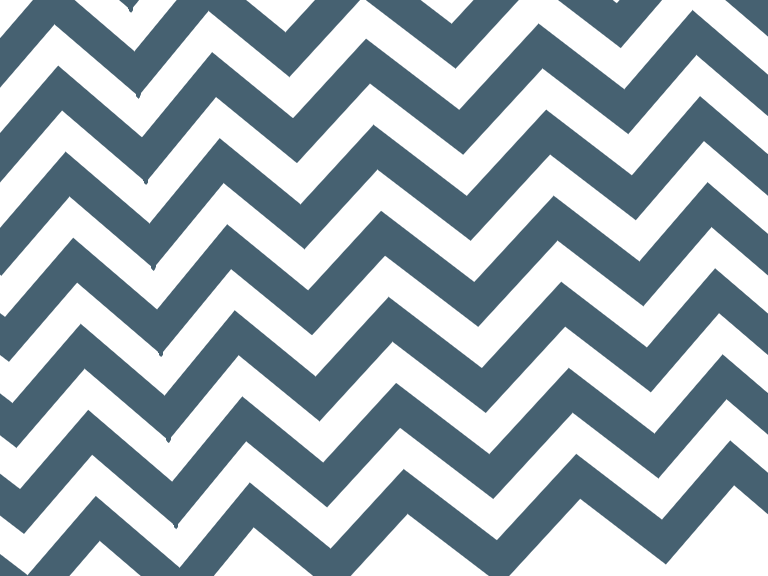
A WebGL 2 fragment shader for this pattern:

```glsl
#version 300 es
precision highp float;
// Tilted slate-blue chevron stripes on white, with uneven mirrored zigzags.

uniform vec2 u_resolution;
out vec4 fragColor;

// Linear rise from 0 at a to 1 at b, flat outside
float ramp(float a, float b, float x) {
    return clamp((x - a) / (b - a), 0.0, 1.0);
}

// Top edge of a stripe over one mirrored half: valley, peak, valley, peak, valley
float zigzag(float x) {
    return 0.259
         - 0.1368 * ramp(0.0, 0.1342, x)
         + 0.1266 * ramp(0.1342, 0.2641, x)
         - 0.1266 * ramp(0.2641, 0.4024, x)
         + 0.1372 * ramp(0.4024, 0.5528, x);
}

void main() {
    // Units of canvas height, y measured down from the top
    float pixel = 1.0 / u_resolution.y;
    vec2 p = vec2(gl_FragCoord.x, u_resolution.y - gl_FragCoord.y) * pixel;

    // Tilt the stripes by five degrees
    float tilt = radians(5.0);
    vec2 q = vec2(p.x * cos(tilt) - p.y * sin(tilt),
                  p.x * sin(tilt) + p.y * cos(tilt));

    // Mirror the zigzag about its seams
    float halfSpan = 0.5528;
    float fold = abs(mod(q.x - 0.2248 + halfSpan, 2.0 * halfSpan) - halfSpan);
    float h = q.y - zigzag(fold);

    // Nearest stripe; none follow the sixth full one
    float period = 0.15;
    float thickness = 0.0783;
    float row = min(floor((h - 0.5 * thickness) / period + 0.5), 5.0);
    float below = h - row * period;

    // Small barb under the seam valleys
    float barb = 0.0045 * (1.0 - smoothstep(0.003, 0.003 + pixel, fold));

    // Edge distance, corrected for the roughly 45 degree slopes
    float dist = max(-below, below - thickness - barb) * 0.7071;
    float ink = clamp(0.5 - dist / pixel, 0.0, 1.0);

    vec3 white = vec3(1.0);
    vec3 slate = vec3(0.275, 0.38, 0.443);
    fragColor = vec4(mix(white, slate, ink), 1.0);
}
```
